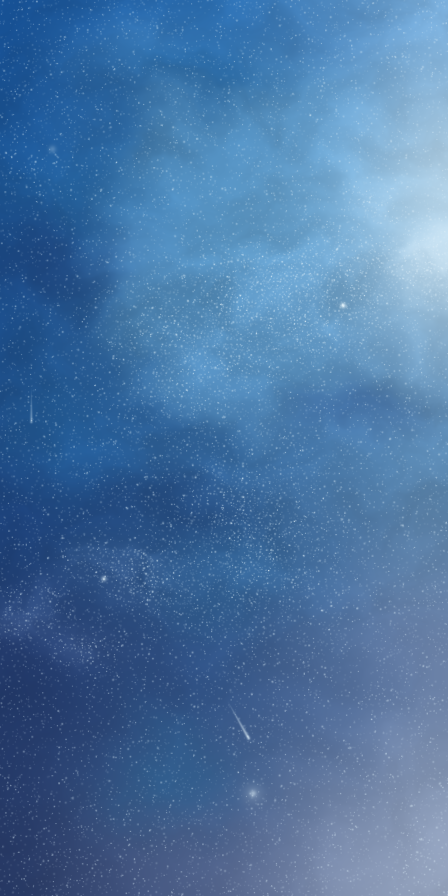
A Shadertoy shader for this texture:

```glsl
// Blue twilight sky with soft clouds, a dusty star band and two meteors.

const float WARP = 0.17;          // how far noise bends the cloud edges
const float CLOUD_GRAIN = 0.13;   // brightness variation inside clouds
const float STAR_BASE = 0.20;     // chance of a star away from the band
const float STAR_BAND = 0.50;     // extra chance inside the band
const float STAR_GAIN = 0.50;
const int STAR_LAYERS = 5;
const vec3 NAVY = vec3(0.10, 0.22, 0.43);
const vec3 INDIGO = vec3(0.20, 0.36, 0.58);
const vec3 AZURE = vec3(0.14, 0.40, 0.64);
const vec3 SKY = vec3(0.37, 0.60, 0.77);
const vec3 TEAL = vec3(0.17, 0.39, 0.58);
const vec3 HAZE = vec3(0.50, 0.57, 0.69);
const vec3 GLOW = vec3(0.86, 0.93, 0.97);

vec3 hash3(vec2 p) {
    vec3 q = fract(p.xyx * vec3(0.1031, 0.1030, 0.0973));
    q += dot(q, q.yxz + 33.33);
    return fract((q.xxy + q.yzz) * q.zyx);
}

float gradientDot(vec2 cell, vec2 offset) {
    float a = 6.2832 * hash3(cell + 71.0).x;
    return dot(vec2(cos(a), sin(a)), offset);
}

float gradientNoise(vec2 p) {
    vec2 i = floor(p), f = fract(p);
    vec2 u = f * f * f * (f * (f * 6.0 - 15.0) + 10.0);
    vec2 e = vec2(1.0, 0.0);
    return mix(mix(gradientDot(i, f), gradientDot(i + e, f - e), u.x),
               mix(gradientDot(i + e.yx, f - e.yx), gradientDot(i + 1.0, f - 1.0), u.x), u.y);
}

float fbm(vec2 p) {
    float sum = 0.0, amp = 0.6;
    for (int i = 0; i < 5; i++) {
        sum += amp * gradientNoise(p);
        p = mat2(1.6, 1.2, -1.2, 1.6) * p + 5.3;
        amp *= 0.52;
    }
    return sum;
}

// Soft elliptical spot
float spot(vec2 p, vec2 centre, vec2 radius) {
    vec2 d = (p - centre) / radius;
    return exp(-dot(d, d));
}

// Vertical ramp from the bottom (y = 0) to the top (y = 2)
vec3 ramp(float y, vec3 a, vec3 b, vec3 c, vec3 d, vec3 e) {
    vec4 t = smoothstep(vec4(0.0, 0.5, 1.0, 1.5), vec4(0.5, 1.0, 1.5, 2.0), vec4(y));
    return mix(mix(mix(mix(a, b, t.x), c, t.y), d, t.z), e, t.w);
}

vec3 skyGradient(vec2 p) {
    vec3 left = ramp(p.y, vec3(.15, .22, .39), vec3(.13, .22, .41), vec3(.11, .28, .50),
                     vec3(.10, .31, .55), vec3(.09, .32, .59));
    vec3 middle = ramp(p.y, vec3(.32, .39, .55), vec3(.19, .32, .52), vec3(.20, .40, .61),
                       vec3(.30, .54, .73), vec3(.16, .42, .68));
    vec3 right = ramp(p.y, vec3(.63, .68, .77), vec3(.42, .51, .66), vec3(.36, .54, .70),
                      vec3(.60, .76, .87), vec3(.46, .66, .83));
    vec3 col = mix(left, middle, smoothstep(-0.05, 0.55, p.x));
    return mix(col, right, smoothstep(0.42, 1.05, p.x));
}

// Jittered stars in several turned grids
float stars(vec2 p, float density, float pixel) {
    float light = 0.0;
    for (int i = 0; i < STAR_LAYERS; i++) {
        float layer = float(i), cells = 36.0 + 24.0 * layer, a = 0.4 + 1.1 * layer;
        vec2 g = mat2(cos(a), sin(a), -sin(a), cos(a)) * p * cells + 200.0 + 37.0 * layer;
        vec3 h = hash3(floor(g));
        vec3 k = hash3(floor(g) + 17.0);
        float radius = max(mix(0.0014, 0.0026, k.x * k.x), 0.5 * pixel);
        float d = length(fract(g) - 0.2 - 0.6 * h.xy) / cells;
        float power = mix(0.18, 1.0, k.y * k.y * k.y) * mix(0.75, 1.25, density);
        light += power * step(h.z, density) * exp(-d * d / (radius * radius));
    }
    return light;
}

// Streak fading from head to tail
float meteor(vec2 p, vec2 tail, vec2 head, float width, float pixel) {
    vec2 v = head - tail;
    float t = clamp(dot(p - tail, v) / dot(v, v), 0.0, 1.0);
    float w = max(width * mix(0.4, 1.0, t), 0.5 * pixel);
    float d = length(p - tail - v * t) / w;
    return t * exp(-d * d);
}

void mainImage(out vec4 fragColor, in vec2 fragCoord) {
    vec2 p = 2.0 * fragCoord / iResolution.y;
    float pixel = 2.0 / iResolution.y;
    vec2 bend = vec2(fbm(p * 3.0 + 3.0), fbm(p * 3.0 + 19.0));
    vec2 q = p + WARP * bend;
    float grain = fbm(p * vec2(4.5, 6.5) + bend + 40.0);
    vec3 col = skyGradient(p + 0.4 * WARP * bend);

    // Pale cloud bank and its blue fringes
    float bank = 1.0 - smoothstep(0.78, 1.10, length((q - vec2(0.68, 1.45)) / vec2(0.48, 0.43)));
    col = mix(col, SKY, 0.55 * bank * (1.0 - smoothstep(0.6, 1.0, p.x)));
    col = mix(col, AZURE, 0.6 * spot(q, vec2(0.15, 1.60), vec2(0.15, 0.10)));
    col = mix(col, AZURE, 0.5 * spot(q, vec2(0.16, 1.06), vec2(0.18, 0.15)));
    col = mix(col, SKY, 0.28 * spot(q, vec2(0.34, 1.86), vec2(0.14, 0.10)));
    col = mix(col, TEAL, 0.6 * spot(q, vec2(0.40, 0.27), vec2(0.16, 0.12)));
    col = mix(col, TEAL, 0.5 * spot(q, vec2(0.52, 0.72), vec2(0.18, 0.14)));

    // Dark gaps
    col = mix(col, AZURE, 0.6 * spot(q, vec2(0.47, 1.83), vec2(0.15, 0.05)));
    col = mix(col, NAVY, 0.55 * spot(q, vec2(0.10, 1.43), vec2(0.16, 0.11)));
    col = mix(col, INDIGO, 0.55 * spot(q, vec2(0.77, 1.10), vec2(0.17, 0.07)));
    col = mix(col, NAVY, 0.42 * spot(q, vec2(0.38, 0.86), vec2(0.19, 0.08)));
    col = mix(col, NAVY, 0.5 * spot(q, vec2(0.05, 0.85), vec2(0.18, 0.13)));

    // Low haze and cloud texture
    float haze = smoothstep(0.0, 0.35, p.x * 0.75 - q.y - 0.12) * smoothstep(0.3, 1.0, p.x);
    col = mix(col, HAZE, 0.35 * haze);
    col *= 1.0 + CLOUD_GRAIN * grain * mix(0.8, 1.7, smoothstep(0.4, 1.0, p.y));

    // Glow at the right edge
    col = mix(col, GLOW, 0.45 * spot(p, vec2(1.05, 1.54), vec2(0.22, 0.27)));
    float core = spot(q, vec2(0.96, 1.40), vec2(0.11, 0.055));
    col = mix(col, GLOW, core * clamp(0.42 + 1.2 * grain, 0.0, 0.8));

    // Star band and its dusty clusters
    float upper = spot(q, vec2(0.67, 1.34), vec2(0.20, 0.10)) + 0.7 * spot(q, vec2(0.45, 1.23), vec2(0.14, 0.10));
    float lower = 0.8 * spot(q, vec2(0.55, 0.80), vec2(0.14, 0.19));
    float knots = spot(q, vec2(0.31, 0.70), vec2(0.08, 0.05)) + 0.6 * spot(q, vec2(0.06, 0.61), vec2(0.10, 0.05))
                + 0.5 * spot(q, vec2(0.19, 0.51), vec2(0.07, 0.05)) + 0.5 * spot(q, vec2(0.82, 1.52), vec2(0.05, 0.04));
    float band = clamp(upper + lower + knots + core, 0.0, 1.0);
    float dust = clamp(0.5 + 1.6 * grain, 0.0, 1.0);
    col += vec3(0.17, 0.18, 0.19) * dust * (knots + 0.35 * upper + 0.25 * lower);
    float light = STAR_GAIN * stars(p, STAR_BASE + STAR_BAND * band, pixel);

    // Bright single stars and meteors
    light += 0.9 * spot(p, vec2(0.766, 1.318), vec2(0.006)) + 0.6 * spot(p, vec2(0.232, 0.708), vec2(0.006));
    light += 0.4 * spot(p, vec2(0.565, 0.229), vec2(0.007)) + 0.18 * spot(p, vec2(0.565, 0.229), vec2(0.022));
    light += 0.25 * spot(p, vec2(0.117, 1.667), vec2(0.008));
    light += 0.65 * meteor(p, vec2(0.508, 0.435), vec2(0.555, 0.352), 0.0035, pixel);
    light += 0.4 * meteor(p, vec2(0.070, 1.135), vec2(0.070, 1.058), 0.003, pixel);
    col = mix(col, GLOW, clamp(light, 0.0, 1.0));
    fragColor = vec4(clamp(col, 0.0, 1.0), 1.0);
}
```
